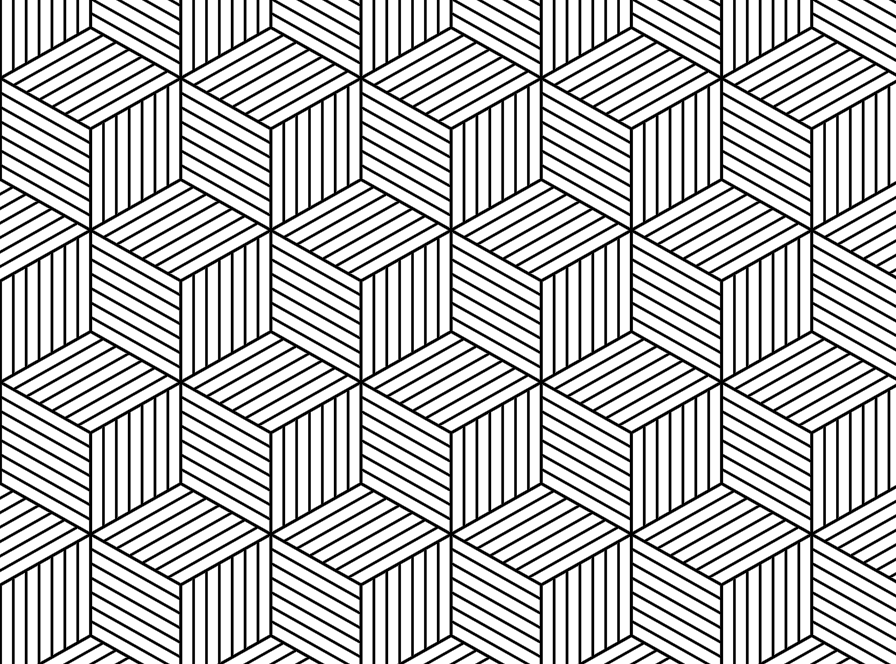
Give the GLSL for this pattern, as a WebGL 1 fragment shader.

```glsl
precision highp float;
// Black-on-white isometric cubes, each face hatched with parallel lines.

#define CELL vec2(0.1006, 0.1131)    // half width and side height of a cube
#define ANCHOR vec2(0.4029, 0.3145)  // a point where six faces meet
#define STRIPES 7.0                  // bands on each face
#define STRIPE_WIDTH 0.0030
#define EDGE_WIDTH 0.0034
#define SOFTNESS 1.2                 // edge ramp in pixels
#define PAPER vec3(1.0)
#define INK vec3(0.0)

uniform vec2 u_resolution;

// Distance to the nearest integer
float lineDist(float t) {
  return abs(t - floor(t + 0.5));
}

// Offset from the nearest cube centre; rows are staggered by half a cube
vec2 cubeLocal(vec2 q) {
  vec2 period = vec2(2.0, 3.0);
  vec2 a = mod(q, period) - 0.5 * period;
  vec2 b = mod(q + 0.5 * period, period) - 0.5 * period;
  vec2 metric = vec2(0.866, 1.0);
  return length(a * metric) < length(b * metric) ? a : b;
}

// Ink coverage of a line of the given width
float stroke(float dist, float width, float pixel) {
  return clamp((0.5 * width - dist) / (SOFTNESS * pixel) + 0.5, 0.0, 1.0);
}

uniform float u_unused;

void main() {
  float pixel = 1.0 / u_resolution.x;
  vec2 p = gl_FragCoord.xy * pixel - ANCHOR;

  // Cell coordinates with y pointing down; the anchor is a cube's left corner
  vec2 q = vec2(p.x, -p.y) / CELL;
  vec2 d = cubeLocal(q - vec2(1.0, 0.5) + vec2(1.0, 1.5));

  // Face axes: falling slope, rising slope and vertical
  float falling = d.y - 0.5 * d.x;
  float rising = d.y + 0.5 * d.x;
  float slopeScale = CELL.y * CELL.x / length(vec2(CELL.x, 0.5 * CELL.y));

  // Per face: x runs across the stripes, y along them
  vec2 face = vec2(rising, falling);
  vec2 scale = vec2(slopeScale);
  if (d.y > -0.5 * abs(d.x)) {
    if (d.x < 0.0) {
      face = vec2(falling, d.x);
      scale.y = CELL.x;
    } else {
      face = vec2(d.x, rising);
      scale.x = CELL.x;
    }
  }

  float stripe = lineDist(face.x * STRIPES) / STRIPES * scale.x;
  float edge = min(lineDist(face.x) * scale.x, lineDist(face.y) * scale.y);
  float ink = max(stroke(stripe, STRIPE_WIDTH, pixel), stroke(edge, EDGE_WIDTH, pixel));

  gl_FragColor = vec4(mix(PAPER, INK, ink), 1.0);
}
```
